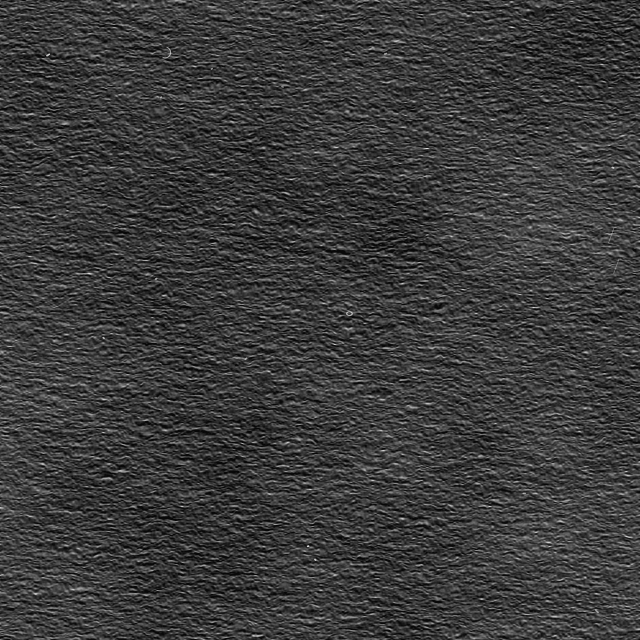
Write a three.js fragment shader that draws this texture.

```glsl
// Dark charcoal paper with a fine horizontal fibre grain.
// Stretched, gently warped noise forms a height field that is lit by a height
// difference; soft mottling and a few pale flecks, hairs and scratches lie on top.
varying vec2 vUv;

float hash(vec2 p) {
  vec3 q = fract(p.xyx * 0.1031);
  q += dot(q, q.yzx + 33.33);
  return fract((q.x + q.y) * q.z);
}

// Value noise centred on zero
float noise(vec2 p) {
  vec2 cell = floor(p);
  vec2 f = fract(p);
  f = f * f * (3.0 - 2.0 * f);
  float low = mix(hash(cell), hash(cell + vec2(1.0, 0.0)), f.x);
  float high = mix(hash(cell + vec2(0.0, 1.0)), hash(cell + 1.0), f.x);
  return mix(low, high, f.y) - 0.5;
}

// Short fibres and finer crumbs over a coarser swell
float fibreHeight(vec2 p) {
  return 0.44 * noise(p * vec2(105.0, 320.0))
       + 0.36 * noise(p * vec2(235.0, 430.0) + 17.0)
       + 0.42 * noise(p * vec2(48.0, 150.0) + 41.0);
}

// Large cloudy patches of lighter and darker paper
float mottling(vec2 p) {
  return 0.09 * noise(p * vec2(3.5, 4.5) + 5.0)
       + 0.05 * noise(p * vec2(8.0, 13.0) + 23.0)
       + 0.05 * noise(p * vec2(17.0, 38.0) + 61.0);
}

float segmentDistance(vec2 p, vec2 halfSpan) {
  float t = clamp(dot(p, halfSpan) / dot(halfSpan, halfSpan), -1.0, 1.0);
  return length(p - halfSpan * t);
}

// Soft-edged stroke of a given half width
float stroke(float d, float halfWidth) {
  return 1.0 - smoothstep(halfWidth - 0.0009, halfWidth + 0.0009, d);
}

float flecks(vec2 p) {
  float cover = 0.0;
  for (int i = 0; i < 18; i++) {
    float id = float(i);
    vec2 centre = vec2(hash(vec2(id, 3.7)), hash(vec2(id, 19.3)));
    float angle = 1.6 * hash(vec2(id, 31.1)) - 0.8;
    float size = hash(vec2(id, 47.9));
    vec2 halfSpan = mix(0.0006, 0.0025, size * size) * vec2(cos(angle), sin(angle));
    float d = segmentDistance(p - centre, halfSpan);
    cover = max(cover, stroke(d, 0.0013) * mix(0.25, 0.9, hash(vec2(id, 8.2))));
  }
  return cover;
}

// A tiny ring, a curled hair and two faint scratches
float debris(vec2 p) {
  vec2 q = p - vec2(0.546, 0.510);
  float ring = stroke(abs(length(q * vec2(0.8, 1.2)) - 0.0034), 0.0009);

  q = p - vec2(0.258, 0.918);
  float arc = stroke(abs(length(q) - 0.0085), 0.0009);
  float curl = arc * smoothstep(-0.003, 0.001, q.x - 0.4 * q.y);

  float scratches = 0.0;
  for (int i = 0; i < 2; i++) {
    q = p - vec2(0.955 + 0.008 * float(i), 0.632 - 0.048 * float(i));
    scratches = max(scratches, stroke(segmentDistance(q, vec2(0.004, 0.011)), 0.0007));
  }
  return max(max(0.7 * ring, 0.65 * curl), 0.35 * scratches);
}

void main() {
  // Bend the fibres a little so that they do not run dead straight
  vec2 p = vUv;
  p.y += 0.02 * p.x + 0.006 * noise(vUv * vec2(24.0, 32.0));
  p.y += 0.003 * noise(vUv * vec2(70.0, 95.0) + 13.0);
  p.y += 0.0015 * noise(vUv * vec2(160.0, 190.0) + 29.0);

  // Light grazing the fibres from one side
  float relief = fibreHeight(p) - fibreHeight(p + vec2(0.0008, 0.0024));
  float grey = 0.224 + 0.67 * relief + 0.4 * relief * relief;

  // Sharp dusty grain and broad clouds
  grey += 0.09 * noise(vUv * vec2(390.0, 490.0) + 7.0) + mottling(vUv);
  grey = max(grey, 0.03);

  float pale = max(flecks(vUv), debris(vUv));
  gl_FragColor = vec4(vec3(mix(grey, 0.92, pale)), 1.0);
}
```
